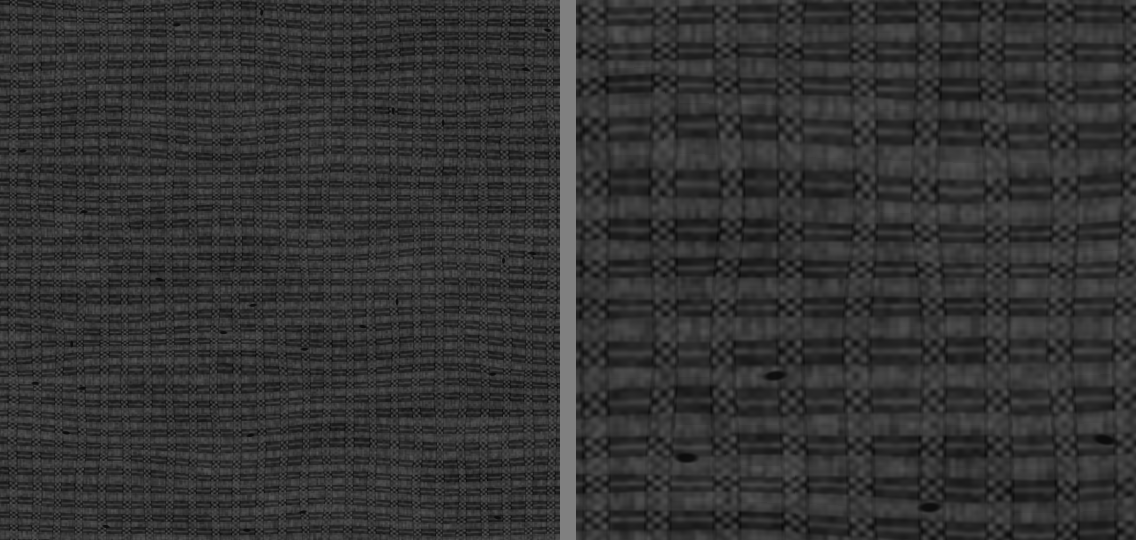
Left: the whole. Right: its middle third, enlarged.
A Shadertoy shader for this texture:

```glsl
// Charcoal basket-weave cloth: smooth raised bands, ribbed dark bands and dotted columns.

float hash(vec2 p) {
    return fract(sin(dot(p, vec2(127.1, 311.7))) * 43758.55);
}

float noise(vec2 p) {
    vec2 i = floor(p), f = fract(p);
    f = f * f * (3.0 - 2.0 * f);
    return mix(mix(hash(i), hash(i + vec2(1, 0)), f.x),
               mix(hash(i + vec2(0, 1)), hash(i + vec2(1, 1)), f.x), f.y);
}

// Sparse dark specks, at most one in each square of a coarse grid
float flecks(vec2 p) {
    vec2 grid = p * 12.0, id = floor(grid);
    vec2 centre = 0.2 + 0.6 * vec2(hash(id + 3.1), hash(id + 7.7));
    vec2 radius = hash(id + 5.3) < 0.6 ? vec2(0.09, 0.04) : vec2(0.035, 0.08);
    vec2 d = fract(grid) - centre;
    d.y += 0.4 * d.x * (hash(id + 9.2) - 0.5);
    float present = step(hash(id + 1.9), 0.2);
    return present * (1.0 - smoothstep(0.5, 1.2, length(d / radius)));
}

void mainImage(out vec4 fragColor, in vec2 fragCoord) {
    vec2 p = fragCoord / iResolution.xy;

    // 25 columns by 37 rows, pulled slightly out of line
    vec2 sag = vec2(noise(p * vec2(26, 11) + 40.0), noise(p * vec2(5, 15))) - 0.5;
    vec2 weave = p * vec2(25, 37) + vec2(0.4, 0.0) + sag * vec2(0.22, 0.75);
    vec2 cell = floor(weave), f = fract(weave);
    float vary = hash(cell) - 0.5;
    float x = abs(f.x - 0.5), y = abs(f.y - 0.5 + 0.06 * vary);

    // Wide blocks alternate with narrow columns; dark bands with light ones
    float wide = 1.0 - smoothstep(0.28, 0.33, x + 0.04 * vary);
    float bandHalf = 0.25 + 0.1 * (noise(weave * vec2(0.7, 1.0)) - 0.5);
    float darkBand = 1.0 - smoothstep(bandHalf - 0.05, bandHalf + 0.06, y);

    // Raised threads with fine upright fibres
    float fibre = noise(p * vec2(330, 75)) - 0.5;
    float raised = 0.25 + 0.09 * fibre + 0.025 * vary - 0.12 * y * (1.0 - y);
    raised += 0.03 * smoothstep(0.3, 0.45, y);

    // Two dark ribs with a paler thread between them
    float ribs = 0.135 + 0.1 * exp(-pow(y / 0.075, 2.0)) + 0.03 * vary;

    // Checkered crossings in the narrow columns
    float dots = cos(f.x * 25.133) * cos((f.y - 0.5) * 18.85);
    float crossing = 0.19 + 0.095 * dots;
    float column = mix(0.235 + 0.035 * dots + 0.07 * fibre, crossing, darkBand);
    float block = mix(raised, ribs, darkBand);
    float shade = mix(column, block, wide);

    // Thin seams beside each block
    float seam = 1.0 - smoothstep(0.015, 0.05, abs(x - 0.32));
    shade -= seam * mix(0.035, 0.055, darkBand);

    // Yarn grain, broad unevenness and specks
    shade += 0.07 * (noise(p * vec2(210, 260) + 17.0) - 0.5);
    shade += 0.035 * (noise(p * vec2(7, 24) + 60.0) - 0.5);
    shade = mix(shade, 0.035, 0.9 * flecks(p));

    fragColor = vec4(vec3(clamp(shade, 0.03, 0.36)), 1.0);
}
```
